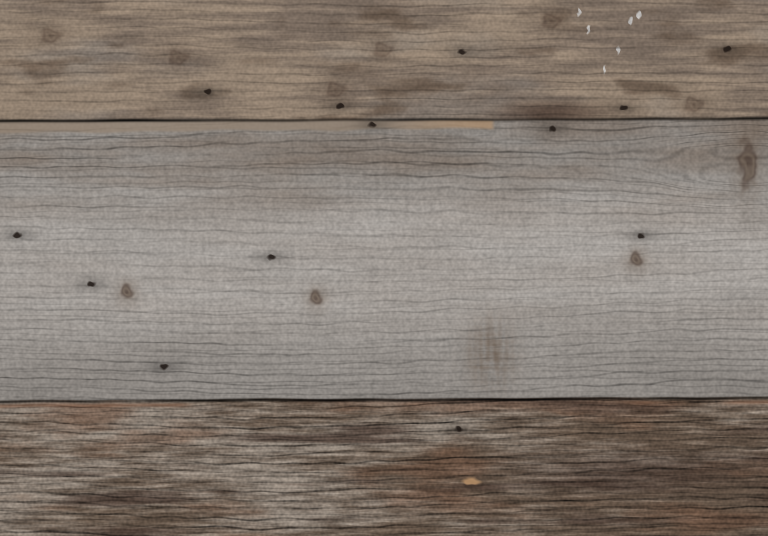
Reproduce this texture procedurally as a WebGL 2 fragment shader.

```glsl
#version 300 es
precision highp float;
// Three weathered planks: brown-grey, wide pale grey, and dark ridged.
// Stretched gradient noise gives tone, fine broken lines give grain;
// hashed loops scatter knots, nail holes, paint flecks and splinters.
uniform vec2 u_resolution;
out vec4 fragColor;
const vec3 PALE = vec3(.66, .64, .62), GREY = vec3(.55, .53, .51);
const vec3 TAN = vec3(.575, .51, .445), BROWN = vec3(.475, .42, .375);
const vec3 UMBER = vec3(.39, .33, .28), DARK = vec3(.26, .2, .17);
const vec3 RUST = vec3(.43, .31, .24), SPLINTER = vec3(.74, .58, .42);

vec2 hash2(vec2 p) {
  vec3 q = fract(p.xyx * vec3(.1031, .103, .0973));
  q += dot(q, q.yzx + 33.33);
  return fract((q.xx + q.yz) * q.zy);
}
float corner(vec2 cell, vec2 offset) {
  float a = 6.2832 * hash2(cell).x;
  return dot(vec2(cos(a), sin(a)), offset);
}
// Gradient noise, roughly -1 to 1
float gnoise(vec2 p) {
  vec2 i = floor(p), f = p - i, e = vec2(1, 0);
  vec2 u = f * f * f * (f * (f * 6. - 15.) + 10.);
  float low = mix(corner(i, f), corner(i + e, f - e), u.x);
  float high = mix(corner(i + e.yx, f - e.yx), corner(i + 1., f - 1.), u.x);
  return 1.5 * mix(low, high, u.y);
}
float fbm(vec2 p) {
  float sum = 0., amp = .55;
  for (int i = 0; i < 4; i++, amp *= .5) {
    sum += amp * gnoise(p);
    p = p * 2.03 + 17.3;
  }
  return sum;
}
// Fine roughness on a turned lattice
float speckle(vec2 p) {
  p = mat2(.8, .6, -.6, .8) * p;
  return gnoise(p * 170.) + .6 * gnoise(p * 87. + 5.);
}
// Thin growth lines, broken along their length
float grain(vec2 p, float freq, float seed) {
  float phase = p.y * freq + 1.3 * gnoise(p * vec2(1.1, 3) + seed)
    + .22 * gnoise(p * vec2(16, 30) + seed);
  float line = 1. - smoothstep(0., .07 + freq / u_resolution.y, abs(fract(phase) - .5));
  float row = floor(phase) * 7.3 + seed;
  float broken = gnoise(vec2(p.x * 3., row)) + .6 * gnoise(vec2(p.x * 45., row + 3.7));
  return line * clamp(.6 + .7 * broken, 0., 1.2);
}
float blob(vec2 d) { return exp(-dot(d, d)); }
float disc(vec2 d) { return 1. - smoothstep(.5, 1.2, length(d)); }
// Jittered point i of n inside a box
vec2 scatter(float i, float n, vec2 low, vec2 high, float seed) {
  vec2 h = hash2(vec2(i * 3.7 + seed, seed * 1.9 + i));
  return mix(low, high, vec2((i + h.x) / n, h.y));
}
vec3 knot(vec3 c, vec2 d, vec2 radius, float strength) {
  float r = length(d / radius) + .35 * gnoise(d * 60. + radius * 900.);
  c = mix(c, UMBER, .35 * exp(-r * r * .4));
  vec3 ring = mix(UMBER, DARK, .5 + .5 * cos(r * 9.));
  return mix(c, ring, strength * (1. - smoothstep(.4, 1.2, r)));
}
vec3 topPlank(vec2 p) {
  float fibre = fbm(p * vec2(7, 85) + 9.);
  vec3 c = mix(BROWN, TAN, smoothstep(-.45, .3, fbm(p * vec2(2.5, 8) + 4.) + .5 * fibre));
  c = mix(c, GREY, .4 * smoothstep(0., .5, fbm(p * vec2(3, 9) + 31.)));
  c = mix(c, UMBER, .8 * smoothstep(.12, .5, fbm(p * vec2(5, 15) + 52.)));
  c = mix(c, DARK, .7 * blob((p - vec2(1.03, .79)) / vec2(.1, .02)));
  for (float i = 0.; i < 6.; i++) {
    c = knot(c, p - scatter(i, 6., vec2(0, .8), vec2(1.4, .98), 5.), vec2(.02, .017), .4);
    vec2 fleck = p - scatter(i, 6., vec2(1.06, .83), vec2(1.2, .98), 8.);
    c = mix(c, vec3(.8), .8 * disc((fleck + .003 * gnoise(p * 110.)) / vec2(.004, .008)));
  }
  return c * (1. - .16 * grain(p, 62., 3.) + .12 * fibre + .07 * speckle(p));
}
vec3 middlePlank(vec2 p, float v) {
  float fibre = fbm(p * vec2(9, 100) + 12.);
  float centre = smoothstep(0., .42, v) * (1. - smoothstep(.58, .92, v));
  vec3 c = mix(GREY, PALE, clamp(centre + .45 * fbm(p * vec2(2, 9) + 70.), -.15, 1.));
  float stain = smoothstep(.6, .88, v) + .25 * centre;
  c = mix(c, BROWN, clamp(stain * (.3 + .9 * fbm(p * vec2(3, 16) + 88.)), 0., .75));
  // Grain bends around the large knot at the right end
  vec2 big = p - vec2(1.395, .695), q = p;
  q.y -= .05 * clamp(big.y / .03, -1., 1.) * blob(big / vec2(.16, .07));
  c *= 1. - (grain(q, 50., 21.) + .6 * grain(q, 83., 58.)) * mix(.24, .12, centre);
  // Upright saw marks and roughness
  float saw = gnoise(vec2(p.x + .03 * p.y, p.y * .1) * 110.);
  c *= 1. + .07 * fibre + .03 * saw + .07 * speckle(p);
  c = mix(c, UMBER, .5 * blob((p - vec2(.915, .34)) / vec2(.04, .055)) * (1. + fibre + saw));
  c = knot(c, big, vec2(.02, .05), .6);
  for (float i = 0.; i < 3.; i++)
    c = knot(c, p - scatter(i, 3., vec2(.1, .42), vec2(1.3, .56), 14.), vec2(.013, .015), .6);
  float rim = smoothstep(.955, .97, v + .012 * gnoise(p * vec2(9, 2)));
  rim *= 1. - smoothstep(.915, .925, p.x);
  return mix(c, mix(TAN, SPLINTER, .6 * smoothstep(.7, .9, p.x)), .75 * rim);
}
vec3 bottomPlank(vec2 p) {
  float streak = fbm(p * vec2(2.2, 30) + 41.), fibre = fbm(p * vec2(12, 115) + 63.);
  float wear = .12 - .24 * p.x + .8 * p.y + .6 * fbm(p * vec2(3, 9) + 15.);
  vec3 c = mix(UMBER, mix(TAN, GREY, .5), smoothstep(-.3, .45, wear + .4 * (streak + fibre)));
  c = mix(c, RUST, .5 * smoothstep(.05, .45, fbm(p * vec2(3, 14) + 97.)));
  c = mix(c, DARK, .7 * smoothstep(.05, .5, streak - .5 * wear));
  c = mix(c, DARK, .65 * blob((p - vec2(1.2, .12)) / vec2(.2, .035)));
  float lines = grain(p, 58., 33.) + .6 * grain(p, 91., 76.);
  c *= 1. - .36 * lines + .25 * fibre + .11 * speckle(p);
  for (float i = 0.; i < 2.; i++) {
    vec2 d = p - scatter(i, 2., vec2(.2, .1), vec2(1.6, .23), 27.);
    c = mix(c, SPLINTER, .8 * disc((d + .005 * gnoise(p * 60.)) / vec2(.02 + .03 * i, .008)));
  }
  return c;
}
void main() {
  vec2 p = gl_FragCoord.xy / u_resolution.y;
  float px = 1. / u_resolution.y, uneven = gnoise(vec2(p.x * 6., 8.5));
  // Joints tilt and waver, with raw edges and uneven shadows
  float lower = p.y - .253 - .004 * p.x - .0015 * gnoise(vec2(p.x * 9., 4.5));
  float upper = p.y - .773 - .004 * p.x - .002 * gnoise(vec2(p.x * 7., 1.5));
  vec3 c = mix(bottomPlank(p), middlePlank(p, lower / .52), smoothstep(-px, px, lower));
  c = mix(c, topPlank(p), smoothstep(-px, px, upper));
  c = mix(c, RUST * 1.2, .6 * smoothstep(0., .4, uneven) * blob(vec2(lower + .01, 0) / .004));
  c *= 1. - (.6 + .25 * uneven) * blob(vec2(upper - .001, 0) / .003);
  c *= 1. - (.65 - .25 * uneven) * blob(vec2(lower + .002, 0) / .003);
  // Nail holes with soft weather stains
  for (float i = 0.; i < 13.; i++) {
    vec2 d = p - scatter(i, 13., vec2(0, .14), vec2(1.4, .95), 46.);
    c *= 1. - .2 * blob(d / vec2(.03, .012));
    c = mix(c, DARK * .45, .85 * disc((d + .003 * gnoise(p * 90.)) / vec2(.008, .006)));
  }
  fragColor = vec4(c, 1);
}
```
